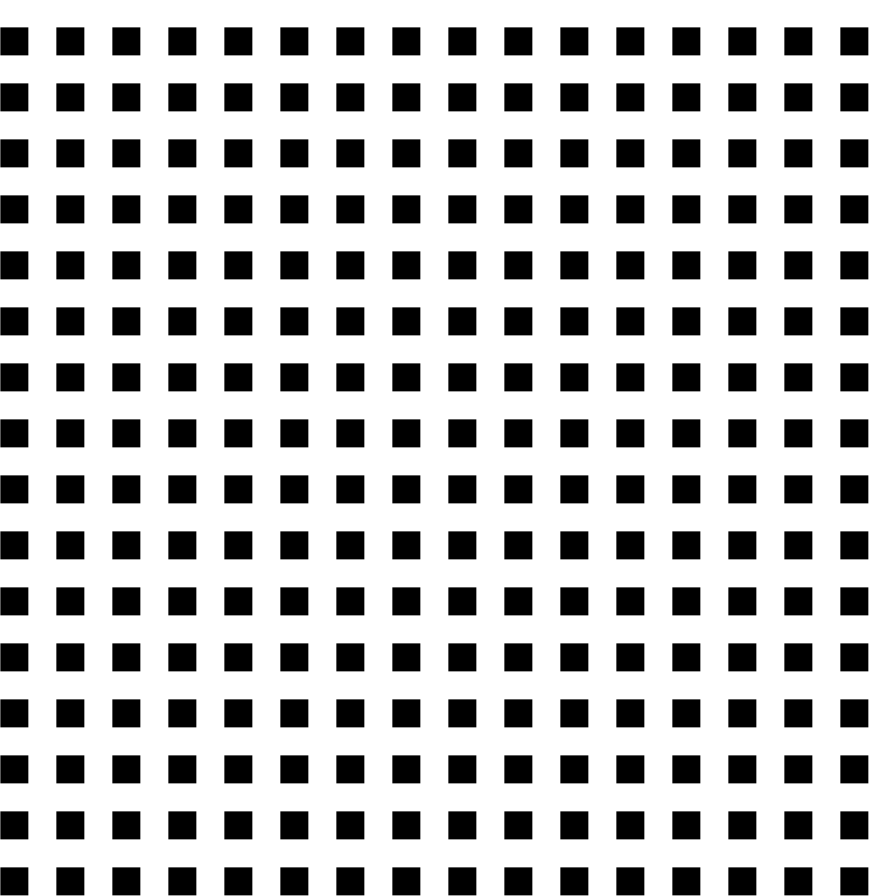
Give the GLSL for this pattern, as a WebGL 1 fragment shader.

```glsl
precision highp float;
// Sixteen by sixteen black squares, each half a cell wide, on white.

uniform vec2 u_resolution;

// Smoothed coverage of a half-cell-wide band, per axis.
vec2 bandCoverage(vec2 cell, vec2 pixelsPerCell) {
  vec2 edgeDistance = abs(fract(cell + 0.25) - 0.5) - 0.25;
  return clamp(0.5 - edgeDistance * pixelsPerCell, 0.0, 1.0);
}

void main() {
  vec2 uv = gl_FragCoord.xy / u_resolution;

  // A slight shift up and right leaves soft grey rims on the squares.
  vec2 cell = (uv - vec2(0.0004, 0.0007)) * 16.0;
  vec2 band = bandCoverage(cell, u_resolution / 16.0);

  float ink = band.x * band.y;
  gl_FragColor = vec4(vec3(1.0 - ink), 1.0);
}
```
